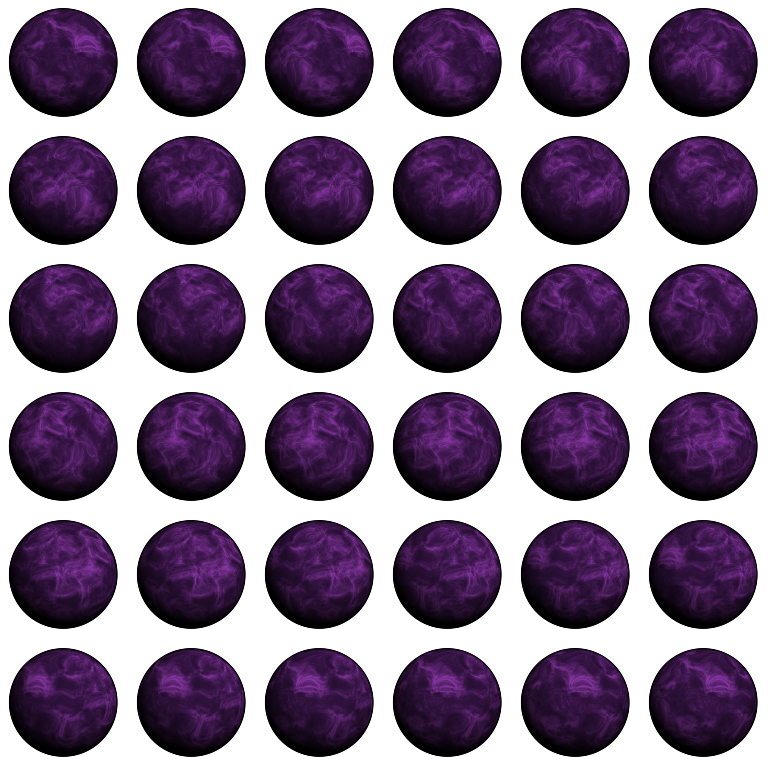
This pattern is drawn by a WebGL 1 fragment shader. Its source:

```glsl
precision highp float;
// A six by six sheet of one mottled purple globe on white, read from the top left.
// Each cell turns the globe by 1/36 of a revolution; its surface is warped, ridged
// 3D noise sampled on the sphere, lit from the upper right with a thin black rim.

uniform vec2 u_resolution;

#define CELLS 6.0
#define CENTER vec2(0.494, 0.512)
#define RADIUS 0.425
#define RIM_WIDTH 0.012
#define LIGHT_DIR vec3(0.24, 0.50, 0.83)
#define AMBIENT 0.10
#define PATCH_SCALE 2.6
#define WISP_SCALE 4.2
#define WARP 0.45
#define DARK_PURPLE vec3(0.150, 0.055, 0.195)
#define LIGHT_PURPLE vec3(0.490, 0.195, 0.590)
#define BACKGROUND vec3(1.0)

const float TAU = 6.283185;

float hash(vec3 p) {
  return fract(sin(dot(p, vec3(127.1, 311.7, 74.7))) * 43758.5453);
}

// Smooth value noise on a cubic lattice
float noise(vec3 p) {
  vec3 i = floor(p);
  vec3 f = fract(p);
  f = f * f * (3.0 - 2.0 * f);
  vec2 e = vec2(0.0, 1.0);
  vec4 nearFar = mix(
    vec4(hash(i), hash(i + e.xyx), hash(i + e.xxy), hash(i + e.xyy)),
    vec4(hash(i + e.yxx), hash(i + e.yyx), hash(i + e.yxy), hash(i + e.yyy)), f.x);
  vec2 layers = mix(nearFar.xz, nearFar.yw, f.y);
  return mix(layers.x, layers.y, f.z);
}

// Soft cloud: x holds the plain sum, y the ridged sum
vec2 fractal(vec3 p) {
  vec2 sum = vec2(0.0);
  float amplitude = 0.5;
  for (int octave = 0; octave < 5; octave++) {
    float n = noise(p);
    sum += amplitude * vec2(n, 1.0 - abs(2.0 * n - 1.0));
    p = p.yzx * 2.03 + 7.3;
    amplitude *= 0.56;
  }
  return sum / 1.07;
}

// Mottled surface: broad patches carrying fine bright wisps
vec3 surfaceColor(vec3 p) {
  vec3 drift = vec3(noise(p * 3.0 + 11.0), noise(p * 3.0 + 23.0), noise(p * 3.0 + 37.0));
  vec3 q = p + WARP * (drift - 0.5);
  float patches = smoothstep(0.32, 0.68, fractal(q * PATCH_SCALE + 5.0).x);
  float wisps = fractal(q * WISP_SCALE * vec3(1.0, 1.25, 1.0) + 19.0).y;
  float grain = noise(q * 32.0);
  float tone = wisps * wisps * (0.25 + 0.75 * patches) * (0.75 + 0.5 * grain);
  return mix(DARK_PURPLE, LIGHT_PURPLE, clamp(tone * 1.25 - 0.06, 0.0, 1.0));
}

vec3 turnAboutAxis(vec3 p, float angle) {
  float c = cos(angle);
  float s = sin(angle);
  return vec3(c * p.x - s * p.z, p.y, s * p.x + c * p.z);
}

void main() {
  vec2 grid = gl_FragCoord.xy / u_resolution * CELLS;
  vec2 cell = floor(grid);
  float frame = (CELLS - 1.0 - cell.y) * CELLS + cell.x;

  // Disc in units of the globe's radius
  vec2 disc = (fract(grid) - CENTER) / RADIUS;
  float dist = length(disc);
  float pixel = CELLS / (min(u_resolution.x, u_resolution.y) * RADIUS);

  // Sphere normal, turned a little further in every cell
  vec3 normal = vec3(disc, sqrt(max(0.0, 1.0 - dist * dist)));
  float angle = TAU * frame / (CELLS * CELLS);
  vec3 color = surfaceColor(turnAboutAxis(normal, angle));

  // Light, dark rim and smooth edge
  float diffuse = max(0.0, dot(normal, normalize(LIGHT_DIR)) + AMBIENT);
  color *= min(1.05, 1.15 * diffuse);
  color *= 1.0 - smoothstep(-pixel, pixel, dist - 1.0 + RIM_WIDTH + pixel * 0.5);
  float coverage = 1.0 - smoothstep(-0.5 * pixel, 0.5 * pixel, dist - 1.0);
  gl_FragColor = vec4(mix(BACKGROUND, color, coverage), 1.0);
}
```
